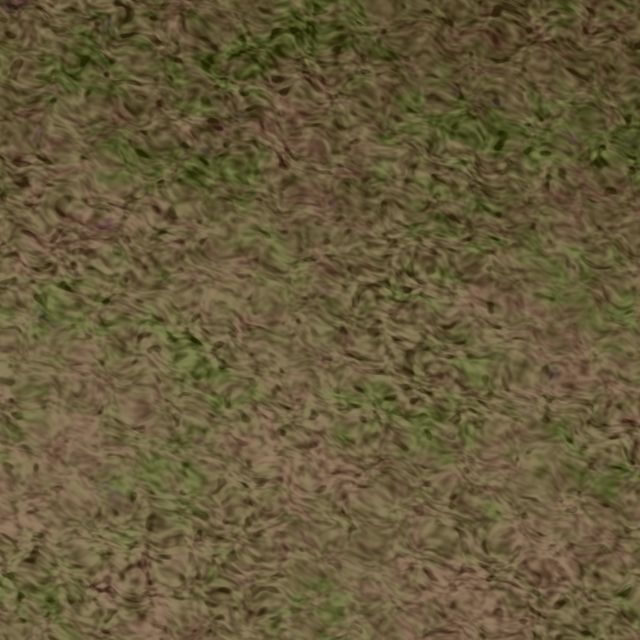
A Shadertoy shader for this texture:

```glsl
// Worn lawn seen at a slant: short blurred tufts of dry and green grass.
// Tilted, stretched gradient noise makes the tufts; broader noise sets the
// light, the bare brown and green patches, and where dark gaps gather.

#define TUFT_SCALE   vec2(48.0, 82.0)
#define TUFT_TILT    0.33
#define TUFT_DEPTH   0.72
#define BLADE_DEPTH  0.50
#define CLUMP_DEPTH  0.42
#define GAP_DEPTH    0.50
#define BASE_TONE    0.70
#define SOIL_COLOR   vec3(0.245, 0.200, 0.098)
#define STRAW_COLOR  vec3(0.502, 0.451, 0.318)
#define GREEN_TINT   vec3(-0.045, 0.016, -0.040)
#define BROWN_TINT   vec3(0.028, -0.016, 0.022)

// Random unit gradient for a lattice cell
vec2 cellGradient(vec2 cell) {
    vec3 h = fract(cell.xyx * vec3(0.1031, 0.1030, 0.0973));
    h += dot(h, h.yzx + 33.33);
    float angle = 6.28318 * fract((h.x + h.y) * h.z);
    return vec2(cos(angle), sin(angle));
}

// Signed gradient noise, roughly -0.7 to 0.7
float noise(vec2 p) {
    vec2 cell = floor(p), f = fract(p);
    vec2 w = f * f * f * (f * (f * 6.0 - 15.0) + 10.0);
    vec2 e = vec2(1.0, 0.0);
    float a = dot(cellGradient(cell), f);
    float b = dot(cellGradient(cell + e.xy), f - e.xy);
    float c = dot(cellGradient(cell + e.yx), f - e.yx);
    float d = dot(cellGradient(cell + e.xx), f - e.xx);
    return mix(mix(a, b, w.x), mix(c, d, w.x), w.y);
}

// Three octaves for broad patches
float patches(vec2 p) {
    float sum = 0.0, gain = 1.0;
    for (int i = 0; i < 3; i++) {
        sum += gain * noise(p);
        p = mat2(1.6, 1.2, -1.2, 1.6) * p + 17.3;
        gain *= 0.55;
    }
    return sum;
}

void mainImage(out vec4 fragColor, in vec2 fragCoord) {
    vec2 uv = fragCoord / iResolution.y;

    // Warped coordinates running along the tufts, down to the right
    vec2 warp = vec2(noise(uv * 19.0 + 70.0), noise(uv * 19.0 + 140.0));
    vec2 p = uv + 0.016 * warp;
    float s = sin(TUFT_TILT), c = cos(TUFT_TILT);
    vec2 along = vec2(c * p.x - s * p.y, s * p.x + c * p.y) + 3.0;

    // Broad fields
    float roughness = patches(uv * vec2(4.0, 5.0) + 31.0);
    float greenness = patches(uv * vec2(5.0, 7.0) + 52.0);
    float bareness = patches(along * vec2(5.0, 8.0) + 85.0);
    float light = 0.13 - 0.36 * smoothstep(0.35, 1.05, uv.y) - 0.13 * uv.x;

    // Tufts, finer blades and clumps
    float tuft = noise(along * TUFT_SCALE);
    float blade = noise(along * TUFT_SCALE * vec2(1.9, 1.8) + 41.0);
    float clump = noise(along * vec2(15.0, 24.0) + 9.0);
    float relief = 1.0 + 0.5 * clamp(roughness, -0.6, 0.6);
    float tone = BASE_TONE + light + 0.16 * bareness + CLUMP_DEPTH * clump;
    tone += relief * (TUFT_DEPTH * tuft + BLADE_DEPTH * blade);

    // Small dark gaps between tufts, and rare larger blots of soil
    float gapField = noise(along * vec2(44.0, 66.0) + 120.0) + 0.22 * roughness
                   + 0.25 * clump;
    float gap = smoothstep(0.18, 0.46, gapField);
    float blotField = patches(along * vec2(8.0, 13.0) + 203.0) + 0.5 * tuft;
    float blot = smoothstep(0.50, 0.85, blotField);
    tone -= GAP_DEPTH * gap + 0.35 * blot;

    // Soft limits keep the highlights dull
    tone = tone > 0.9 ? 0.9 + 0.35 * (1.0 - exp(-(tone - 0.9) / 0.35)) : tone;
    tone = max(tone, -0.25);

    // Tone to colour, then patchy hue
    vec3 color = mix(SOIL_COLOR, STRAW_COLOR, tone);
    float hue = greenness + 0.9 * noise(along * vec2(26.0, 40.0) + 63.0)
              + 0.35 * (uv.y - 0.5) - 0.4 * bareness;
    color += GREEN_TINT * smoothstep(0.05, 0.75, hue);
    color += BROWN_TINT * smoothstep(0.0, 0.7, -hue);
    color += vec3(0.0, -0.012, 0.035) * blot;
    fragColor = vec4(clamp(color, 0.0, 1.0), 1.0);
}
```
